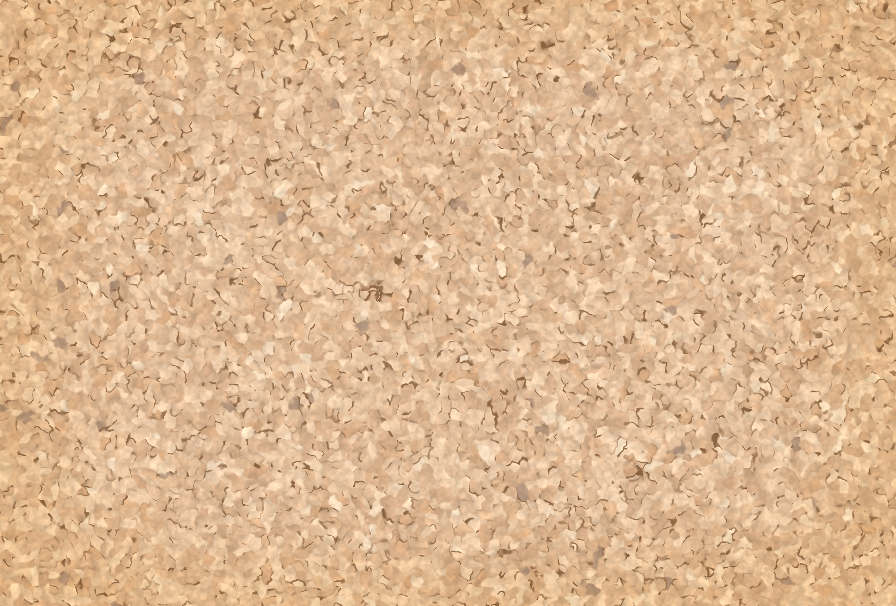
Reproduce this texture procedurally as a Shadertoy shader.

```glsl
const float GRAINS_PER_HEIGHT = 62.0;
const vec3 DARK_CORK = vec3(0.83, 0.675, 0.535);
const vec3 PALE_CORK = vec3(0.955, 0.835, 0.705);
const vec3 WARM_CORK = vec3(0.84, 0.65, 0.48);
const vec3 BARK = vec3(0.64, 0.53, 0.45);
const vec3 CREAM = vec3(0.98, 0.90, 0.79);
const vec3 CREVICE = vec3(0.50, 0.35, 0.22);
const vec3 RIM_TINT = vec3(1.0, 0.965, 0.89);

vec3 hash3(vec2 p) {
    vec3 q = fract(p.xyx * vec3(0.1031, 0.1030, 0.0973));
    q += dot(q, q.yxz + 33.33);
    return fract((q.xxy + q.yzz) * q.zyx);
}

float noise(vec2 p) {
    vec2 cell = floor(p), f = fract(p);
    f = f * f * (3.0 - 2.0 * f);
    float low = mix(hash3(cell).x, hash3(cell + vec2(1, 0)).x, f.x);
    float high = mix(hash3(cell + vec2(0, 1)).x, hash3(cell + vec2(1, 1)).x, f.x);
    return mix(low, high, f.y);
}

// Offset from a grain's centre, turned and squeezed along its own axis
vec2 grainOffset(vec2 p, vec2 cell) {
    vec3 shape = hash3(cell + 71.0);
    float angle = shape.x * 3.14159;
    float stretch = mix(1.1, 1.7, shape.y);
    vec2 d = p - cell - 0.5 - 0.95 * (hash3(cell).xy - 0.5);
    vec2 axis = vec2(cos(angle), sin(angle));
    return vec2(dot(d, axis) / stretch, dot(d, vec2(-axis.y, axis.x)) * stretch);
}

// Finds the two nearest grains: cells in xy and zw, returns the gap between them
float nearestGrains(vec2 p, out vec4 cells) {
    vec2 base = floor(p);
    float first = 9.0, second = 9.0;
    cells = base.xyxy;
    for (int y = -2; y <= 2; y++) {
        for (int x = -2; x <= 2; x++) {
            vec2 cell = base + vec2(x, y);
            float dist = length(grainOffset(p, cell)) + 0.3 * hash3(cell).z;
            if (dist < first) {
                second = first;
                first = dist;
                cells = vec4(cell, cells.xy);
            } else if (dist < second) {
                second = dist;
                cells.zw = cell;
            }
        }
    }
    return second - first;
}

// Colour of one grain with a slightly tilted facet
vec3 grainColor(vec2 p, vec2 cell) {
    vec3 tone = hash3(cell + 137.0);
    vec3 tilt = hash3(cell + 211.0);
    vec3 color = mix(DARK_CORK, PALE_CORK, tone.x);
    color = mix(color, WARM_CORK, 0.6 * smoothstep(0.8, 1.0, tone.y));
    color = mix(color, BARK, 0.8 * step(0.993, tone.z));
    color = mix(color, CREAM, 0.7 * step(tone.z, 0.03));
    return color * (1.0 + 0.2 * dot(grainOffset(p, cell), tilt.xy - 0.5));
}

// Brightness of small shards that break up the grains
float shardTone(vec2 p) {
    vec4 cells;
    float gap = nearestGrains(p, cells);
    float cover = 0.5 + 0.5 * smoothstep(0.0, 0.45, gap);
    return mix(hash3(cells.zw + 31.0).y, hash3(cells.xy + 31.0).y, cover) - 0.5;
}

// Short dark slits: only some seams open, and only along part of their length
float slitAmount(vec2 p, float gap, vec4 cells) {
    float seam = 1.0 - smoothstep(0.03, 0.30, gap);
    float chosen = smoothstep(0.50, 0.95, hash3(cells.xy + cells.zw + 301.0).x);
    float partial = smoothstep(0.36, 0.70, noise(p * 1.6 + 60.0));
    return seam * (0.07 + 0.85 * chosen * partial);
}

void mainImage(out vec4 fragColor, in vec2 fragCoord) {
    vec2 uv = fragCoord / iResolution.xy;
    vec2 p = fragCoord / iResolution.y * GRAINS_PER_HEIGHT + 10.0;

    // Ragged grain outlines
    vec2 ragged = p + 0.4 * (vec2(noise(p * 2.3), noise(p * 2.3 + 40.0)) - 0.5);
    vec4 cells;
    float gap = nearestGrains(ragged, cells);
    float cover = 0.5 + 0.5 * smoothstep(0.0, 0.24, gap);
    vec3 color = mix(grainColor(ragged, cells.zw), grainColor(ragged, cells.xy), cover);

    // Shards and fine crumbs
    color *= 1.0 + 0.09 * shardTone(p * 1.7 + 50.0);
    color *= 1.0 + 0.08 * (noise(p * 3.1 + 90.0) - 0.5);

    // Broken shadows between grains
    color = mix(color, CREVICE, slitAmount(p, gap, cells));

    // Warmer tone toward the rim
    vec2 rim = abs(uv * 2.0 - 1.0);
    float warmth = smoothstep(0.4, 1.2, length(rim * rim));
    color *= mix(vec3(1.01), RIM_TINT, warmth);

    fragColor = vec4(clamp(color, 0.0, 1.0), 1.0);
}
```
